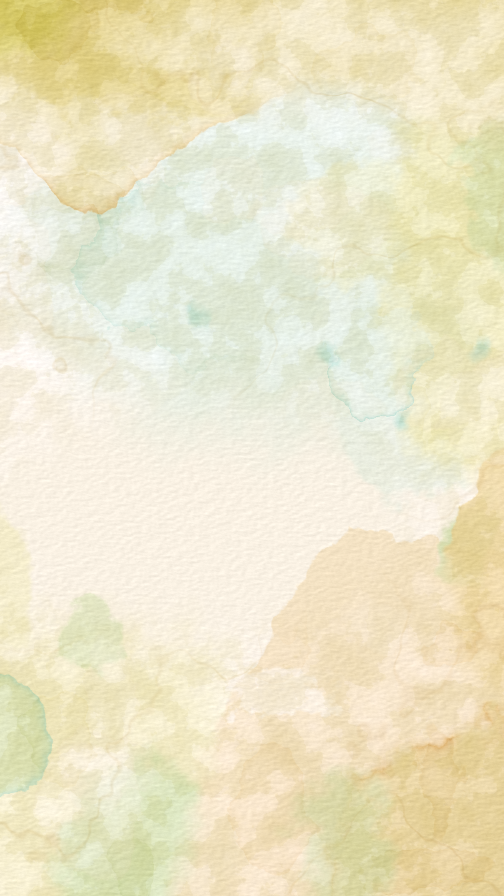
This background is drawn by a Shadertoy shader. Its source:

```glsl
// Pale watercolour washes in ochre, mint and peach on grained paper.
const float ASPECT = 0.5625;
const vec3 PAPER = vec3(0.980, 0.947, 0.892);
const vec3 MINT  = vec3(0.885, 0.925, 0.870);
const vec3 TEAL  = vec3(0.70, 0.85, 0.79);
const vec3 LEMON = vec3(0.93, 0.90, 0.69);
const vec3 OCHRE = vec3(0.88, 0.81, 0.51);
const vec3 OLIVE = vec3(0.80, 0.76, 0.30);
const vec3 PEACH = vec3(0.955, 0.883, 0.755);
const vec3 TAN   = vec3(0.87, 0.72, 0.45);
const vec3 SAGE  = vec3(0.82, 0.87, 0.69);

float hash(vec2 p) {
    vec3 q = fract(vec3(p.xyx) * 0.1031);
    q += dot(q, q.yzx + 33.33);
    return fract((q.x + q.y) * q.z);
}

float noise(vec2 p) {
    vec2 i = floor(p), f = fract(p);
    f = f * f * (3.0 - 2.0 * f);
    return mix(mix(hash(i), hash(i + vec2(1, 0)), f.x),
               mix(hash(i + vec2(0, 1)), hash(i + vec2(1, 1)), f.x), f.y);
}

float fbm(vec2 p) {
    float sum = 0.0, amp = 0.5;
    for (int i = 0; i < 5; i++) {
        sum += amp * noise(p);
        p = mat2(1.6, 1.2, -1.2, 1.6) * p + 7.3;
        amp *= 0.5;
    }
    return sum / 0.97;
}

// Centred noise in two channels, for warping
vec2 drift(vec2 p) { return vec2(fbm(p + 21.0), fbm(p + 47.0)) - 0.5; }

// Approximate signed distance to an ellipse
float ellipse(vec2 p, vec2 centre, vec2 radius) {
    return (length((p - centre) / radius) - 1.0) * min(radius.x, radius.y);
}

// Lays pigment where d is negative; soft is the edge width
vec3 wash(vec3 base, vec3 tint, float d, float soft, float amount) {
    return mix(base, tint, amount * (1.0 - smoothstep(-soft, soft, d)));
}

vec3 blob(vec3 base, vec3 tint, vec2 p, vec2 centre, vec2 radius, float soft, float amount) {
    return wash(base, tint, ellipse(p, centre, radius), soft, amount);
}

// Dried pigment line just inside an edge
vec3 rim(vec3 base, vec3 tint, float d, float amount) {
    return mix(base, tint, amount * exp(min(d, 0.0) / 0.004) * (1.0 - smoothstep(-0.001, 0.001, d)));
}

// Faint hard-edged overlaps scattered over the wet parts
vec3 blots(vec3 base, vec2 p, float wet) {
    for (float k = 0.0; k < 48.0; k++) {
        vec2 centre = vec2(hash(vec2(k, 1.7)) * ASPECT, hash(vec2(k, 5.3)));
        float d = ellipse(p, centre, 0.015 + 0.06 * vec2(hash(vec2(k, 9.1)), hash(vec2(k, 13.9))));
        bool lift = hash(vec2(k, 17.0)) < 0.5;
        base = wash(base, lift ? PAPER : base * base, d, 0.0015, wet * (lift ? 0.24 : 0.12));
        base = rim(base, base * base, d, wet * 0.2);
    }
    return base;
}

void mainImage(out vec4 fragColor, in vec2 fragCoord) {
    vec2 p = fragCoord / iResolution.xy * vec2(ASPECT, 1.0);
    float cloud = fbm(p * 8.0 + 3.0), mottle = fbm(p * 40.0 + 11.0);
    vec2 bleed = drift(p * 9.0), ragged = drift(p * 42.0);
    vec2 w = p + 0.08 * bleed + 0.05 * ragged, e = p + 0.022 * bleed + 0.025 * ragged;

    // Mint pool across the upper middle
    vec3 col = blob(PAPER, MINT, w, vec2(0.30, 0.73), vec2(0.27, 0.20), 0.09, 0.85);
    col = blob(col, MINT, w, vec2(0.45, 0.56), vec2(0.09, 0.11), 0.008, 0.55);
    float pool = ellipse(w, vec2(0.23, 0.71), vec2(0.13, 0.095));
    col = wash(col, MINT, pool, 0.003, 0.45);
    col = rim(col, TEAL, pool, 0.4 * smoothstep(0.30, 0.10, p.x));

    // Yellow down the right side
    col = blob(col, LEMON, w, vec2(0.57, 0.70), vec2(0.14, 0.25), 0.025, 0.5 + 0.6 * cloud);
    col = blob(col, LEMON, w, vec2(0.40, 0.75), vec2(0.06), 0.01, 0.4);
    col = blob(col, SAGE, w, vec2(0.57, 0.78), vec2(0.05, 0.10), 0.005, 0.5);

    // Ochre curtain along the top
    float x = p.x / ASPECT;
    float hem = 0.85 - 0.095 * exp(-pow((x - 0.18) / 0.13, 2.0)) + 0.06 * exp(-pow((x - 0.64) / 0.18, 2.0));
    float curtain = (hem - e.y) * 0.75;
    float depth = smoothstep(0.0, 0.14, 0.2 * (cloud - 0.5) - curtain);
    col = wash(col, mix(vec3(0.95, 0.91, 0.78), OCHRE, depth), curtain, mix(0.002, 0.018, smoothstep(0.4, 0.7, x)), 0.85);
    col = rim(col, TAN, curtain, 0.5 * smoothstep(0.65, 0.35, x));
    col = blob(col, OCHRE, w, vec2(0.14, 0.91), vec2(0.15, 0.03), 0.008, 0.5);
    col = blob(col, OLIVE, w, vec2(0.01, 0.98), vec2(0.065, 0.05), 0.02, 0.55);

    // Teal puddle and drops
    float puddle = ellipse(w, vec2(0.415, 0.605), vec2(0.062, 0.055));
    col = wash(col, MINT, puddle, 0.003, 0.4);
    col = rim(col, TEAL, puddle, 0.8 * smoothstep(0.63, 0.57, p.y));
    vec2 drops[4] = vec2[4](vec2(0.225, 0.65), vec2(0.358, 0.606), vec2(0.45, 0.536), vec2(0.535, 0.612));
    for (int i = 0; i < 4; i++) col = blob(col, TEAL, e, drops[i], vec2(0.01), 0.007, 0.6);

    // Lemon and sage in the lower left
    col = blob(col, LEMON, w, vec2(0.10, 0.11), vec2(0.21, 0.18), 0.05, 0.55);
    col = blob(col, LEMON, w, vec2(-0.02, 0.36), vec2(0.05, 0.11), 0.01, 0.5);
    col = blob(col, SAGE, w, vec2(0.17, 0.04), vec2(0.10, 0.11), 0.015, 0.3 + 0.7 * cloud);
    col = blob(col, SAGE, w, vec2(0.115, 0.285), vec2(0.045, 0.028), 0.004, 0.5);
    float leftBlot = ellipse(e, vec2(-0.01, 0.175), vec2(0.07));
    col = rim(wash(col, SAGE, leftBlot, 0.002, 0.6), TEAL, leftBlot, 0.6);

    // Peach slope, deeper bank at the right edge, tan corner
    float slope = max(dot(e - vec2(0.26, 0.219), vec2(-0.846, 0.532)), dot(e - vec2(0.405, 0.406), vec2(0.17, 0.98)));
    slope = max(slope, dot(e - vec2(0.228, 0.128), vec2(-0.97, 0.24)));
    col = wash(col, PEACH, slope, mix(0.02, 0.0015, smoothstep(0.08, 0.25, p.y)), 0.9);
    col = blob(col, PAPER, w, vec2(0.315, 0.218), vec2(0.05, 0.03), 0.003, 0.65);
    col = blob(col, SAGE, w, vec2(0.515, 0.385), vec2(0.025, 0.045), 0.008, 0.75);
    col = blob(col, vec3(0.92, 0.83, 0.61), e, vec2(0.60, 0.36), vec2(0.10, 0.15), mix(0.03, 0.002, smoothstep(0.34, 0.4, p.y)), 0.85);
    float corner = ellipse(w, vec2(0.54, 0.03), vec2(0.16, 0.15));
    col = wash(col, vec3(0.90, 0.82, 0.60), corner, 0.012, 0.8);
    col = mix(col, TAN, smoothstep(0.3, 0.7, mottle) * exp(-abs(corner) / 0.009));
    col = blob(col, SAGE, w, vec2(0.39, 0.05), vec2(0.05, 0.07), 0.015, 0.5);

    // Overlaps, hairlines and granulation away from the dry centre
    float wet = smoothstep(-0.03, 0.08, ellipse(p, vec2(0.22, 0.42), vec2(0.22, 0.12)));
    col = blots(col, p + 0.05 * bleed + 0.03 * ragged, wet);
    float vein = 1.0 - smoothstep(0.0, 0.012, abs(fbm(p * 5.0 + 31.0) - 0.5));
    col *= 1.0 - wet * vein * cloud * vec3(0.05, 0.08, 0.14);
    col += wet * vec3(0.07, 0.08, 0.16) * (mottle + 0.5 * cloud - 0.75);
    col += wet * vec3(0.018, 0.02, 0.04) * (smoothstep(0.5, 0.54, mottle) - 0.5);

    // Paper grain
    vec2 g = p * vec2(170.0, 330.0);
    col += 0.085 * (fbm(g) - fbm(g + vec2(0.4, -0.6)));
    fragColor = vec4(clamp(col, 0.0, 1.0), 1.0);
}
```
